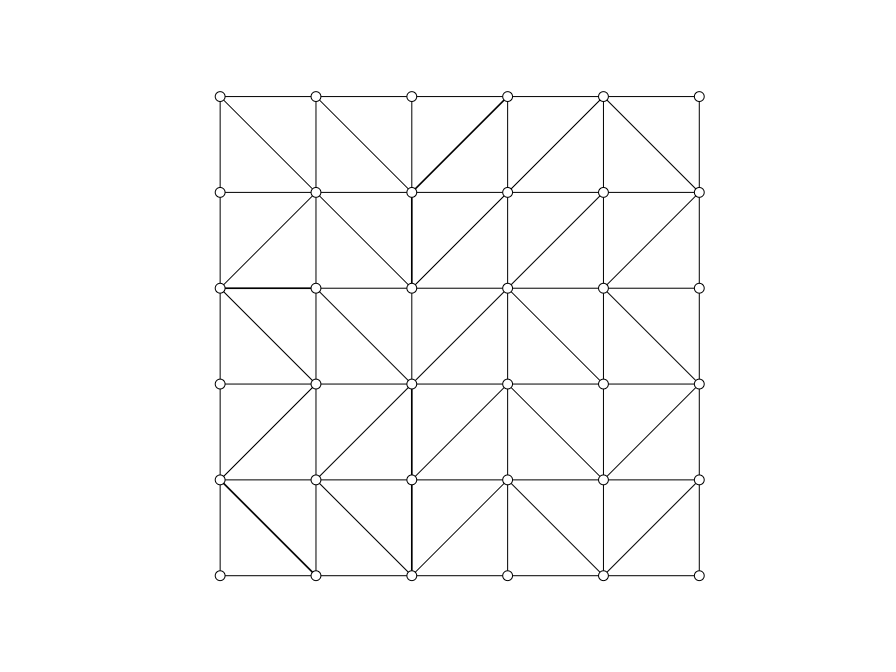
A Shadertoy shader for this pattern:

```glsl
// A five by five triangulated mesh of thin black lines on white.
// Each cell is split by a rising or falling diagonal chosen by a row bit mask,
// a few edges are heavier, and every grid node carries a small open circle.

const float CELLS = 5.0;                    // cells across and down
const float PITCH = 0.1426;                 // cell side, in canvas heights
const vec2 ORIGIN = vec2(0.3276, 0.1433);   // lower left node
const float LINE_WIDTH = 0.0015;
const float HEAVY_WIDTH = 0.0025;
const float NODE_RADIUS = 0.0073;
const vec3 PAPER = vec3(1.0);
const vec3 INK = vec3(0.0);

// Per row, from the bottom: bit n is set where the diagonal of column n rises
const int RISING[5] = int[5](20, 23, 4, 29, 12);
const int HEAVY_ROWS = 11;                  // heavy rows of the third vertical

bool hasBit(int mask, int index) {
    return ((mask >> index) & 1) == 1;
}

float segmentDistance(vec2 p, vec2 a, vec2 b) {
    vec2 ab = b - a;
    float t = clamp(dot(p - a, ab) / dot(ab, ab), 0.0, 1.0);
    return length(p - a - ab * t);
}

// Box-filtered coverage of a line, also right when thinner than a pixel
float stroke(float dist, float width, float pixel) {
    float d = abs(dist);
    float high = min(d + 0.5 * pixel, 0.5 * width);
    float low = max(d - 0.5 * pixel, -0.5 * width);
    return clamp((high - low) / pixel, 0.0, 1.0);
}

float edgeWidth(bool heavy) {
    return heavy ? HEAVY_WIDTH : LINE_WIDTH;
}

// Horizontal and vertical edges
float gridLines(vec2 g, ivec2 cell, ivec2 node, float pixel) {
    vec2 line = vec2(node);
    vec2 inside = clamp(g, 0.0, CELLS);
    float vertical = length(vec2(g.x - line.x, g.y - inside.y)) * PITCH;
    float horizontal = length(vec2(g.x - inside.x, g.y - line.y)) * PITCH;
    bool heavyV = node.x == 2 && hasBit(HEAVY_ROWS, cell.y);
    bool heavyH = node.y == 3 && cell.x == 0;
    return max(stroke(vertical, edgeWidth(heavyV), pixel),
               stroke(horizontal, edgeWidth(heavyH), pixel));
}

// One diagonal in each cell
float diagonalLine(vec2 g, ivec2 cell, float pixel) {
    vec2 local = g - vec2(cell);
    bool rising = hasBit(RISING[cell.y], cell.x);
    float startY = rising ? 0.0 : 1.0;
    float dist = segmentDistance(local, vec2(0.0, startY), vec2(1.0, 1.0 - startY));
    bool heavy = cell == ivec2(2, 4) || cell == ivec2(0, 0);
    return stroke(dist * PITCH, edgeWidth(heavy), pixel);
}

void mainImage(out vec4 fragColor, in vec2 fragCoord) {
    float pixel = 1.0 / iResolution.y;
    vec2 g = (fragCoord * pixel - ORIGIN) / PITCH;
    ivec2 cell = ivec2(clamp(floor(g), 0.0, CELLS - 1.0));
    ivec2 node = ivec2(clamp(floor(g + 0.5), 0.0, CELLS));

    // Mesh edges
    float ink = max(gridLines(g, cell, node, pixel), diagonalLine(g, cell, pixel));
    vec3 color = mix(PAPER, INK, ink);

    // Nodes: a paper disc with a thin rim
    float rim = length(g - vec2(node)) * PITCH - NODE_RADIUS;
    color = mix(color, PAPER, clamp(0.5 - rim / pixel, 0.0, 1.0));
    color = mix(color, INK, stroke(rim, LINE_WIDTH, pixel));

    fragColor = vec4(color, 1.0);
}
```
